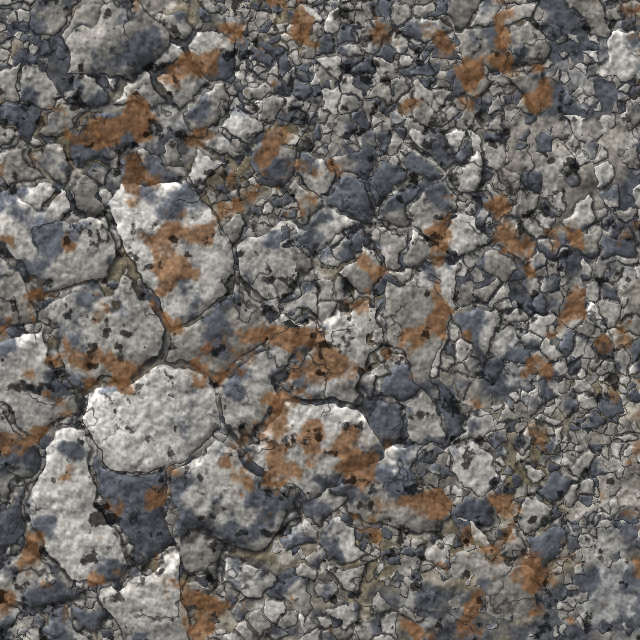
Give the GLSL for this texture, as a three.js fragment shader.

```glsl
// Weathered rubble: broken grey stones and gravel set in dusty, stained earth.
varying vec2 vUv;

const vec2 LIGHT = vec2(-0.5, 0.86);
const vec3 DUST = vec3(0.47, 0.455, 0.43);
const vec3 EARTH = vec3(0.42, 0.38, 0.29);
const vec3 SLATE = vec3(0.23, 0.25, 0.29);
const vec3 RUST = vec3(0.46, 0.31, 0.19);
const vec3 PALE = vec3(0.68, 0.67, 0.65);
const vec3 CREVICE = vec3(0.12, 0.12, 0.125);

float hash(vec2 p) {
  vec3 q = fract(p.xyx * 0.1031);
  q += dot(q, q.yzx + 33.33);
  return fract((q.x + q.y) * q.z);
}

vec2 hash2(vec2 p) {
  return vec2(hash(p), hash(p + 71.7));
}

float noise(vec2 p) {
  vec2 i = floor(p), f = fract(p);
  f = f * f * (3.0 - 2.0 * f);
  return mix(mix(hash(i), hash(i + vec2(1, 0)), f.x),
             mix(hash(i + vec2(0, 1)), hash(i + vec2(1, 1)), f.x), f.y);
}

float fbm(vec2 p) {
  float sum = 0.0, amp = 0.52;
  for (int i = 0; i < 5; i++) {
    sum += amp * noise(p);
    p = mat2(1.6, 1.2, -1.2, 1.6) * p + 13.7;
    amp *= 0.52;
  }
  return sum;
}

// Lays one size of angular stones over the colour below.
vec3 addStones(vec3 below, vec2 p, float scale, float cover, float seed) {
  vec2 warp = vec2(fbm(p * scale * 1.4 + seed), fbm(p * scale * 1.4 + seed + 40.0)) - 0.5;
  vec2 q = p * scale + seed + warp * 0.75;
  vec2 cell = floor(q), id = cell, toCentre = vec2(0.0);
  float nearest = 9.0;
  for (int y = -1; y <= 1; y++)
  for (int x = -1; x <= 1; x++) {
    vec2 c = cell + vec2(x, y);
    vec2 r = c + hash2(c) - q;
    if (dot(r, r) < nearest) { nearest = dot(r, r); id = c; toCentre = r; }
  }

  // Distance and outward direction of the closest side.
  float edge = 9.0;
  vec2 side = LIGHT;
  for (int y = -2; y <= 2; y++)
  for (int x = -2; x <= 2; x++) {
    vec2 c = id + vec2(x, y);
    vec2 r = c + hash2(c) - q;
    vec2 gap = r - toCentre;
    if (dot(gap, gap) > 0.0001) {
      vec2 n = normalize(gap);
      float d = dot(0.5 * (r + toCentre), n);
      if (d < edge) { edge = d; side = n; }
    }
  }

  // Stones gather in drifts, the big ones at the lower left.
  vec2 centre = p + toCentre / scale;
  float drift = smoothstep(0.28, 0.68, noise(centre * 4.5 + seed));
  float heap = 1.0 - smoothstep(0.2, 0.5, length((centre - vec2(0.16, 0.4)) * vec2(1.0, 1.1)));
  float big = 1.0 - smoothstep(8.0, 18.0, scale);
  float present = step(hash(id + 5.3), cover * mix(drift, 0.25 * drift + 1.5 * heap, big));

  float inset = mix(0.03, 0.16, hash(id + 9.1)) * mix(1.0, 0.6, big);
  float d = edge - inset;
  float soft = 0.0016 * scale;
  float facing = dot(side, LIGHT);
  float shade = smoothstep(-inset - soft, -0.1 * inset, d) * mix(0.85, 0.3, smoothstep(-0.7, 0.8, facing));
  vec3 col = mix(below, CREVICE, shade * present);

  // Face: own tone, tilt, bevelled rim and slate stains.
  vec3 face = mix(DUST * 0.9, PALE, 0.15 + 0.75 * hash(id + 2.7));
  float stain = smoothstep(0.56, 0.68, fbm(p * 17.0 + seed + id * 3.1));
  face = mix(face, SLATE, max(stain * 0.75, step(hash(id + 17.0), 0.13) * 0.75));
  vec2 tilt = hash2(id + 31.0) - 0.5 + LIGHT * 0.3;
  face *= 1.0 - 0.45 * dot(toCentre, tilt);
  face *= 1.0 + facing * 0.32 * (1.0 - smoothstep(0.0, 0.15, d));
  return mix(col, face, present * smoothstep(-soft, soft, d));
}

void main() {
  vec2 p = vUv;

  // Dusty ground with slanted dark streaks and earthy hollows.
  vec2 slant = vec2(p.x + 0.4 * p.y, p.y * 1.7 - 0.35 * p.x);
  float tone = fbm(slant * 9.0 + 3.0);
  vec3 col = DUST * (0.5 + 1.05 * tone);
  col = mix(col, EARTH, 0.65 * smoothstep(0.48, 0.66, fbm(p * 5.0 + 21.0)));
  col = mix(col, SLATE, 0.75 * smoothstep(0.55, 0.7, fbm(slant * 7.0 + 50.0)));
  col = mix(col, PALE, 0.6 * smoothstep(0.54, 0.68, fbm(p * 22.0 + 8.0)));

  // Gravel first, boulders last.
  col = addStones(col, p, 62.0, 0.8, 11.0);
  col = addStones(col, p, 34.0, 0.75, 37.0);
  col = addStones(col, p, 17.0, 0.6, 83.0);
  col = addStones(col, p, 7.0, 0.85, 129.0);

  // Rust stains and broken, thin cracks.
  col = mix(col, RUST, 0.7 * smoothstep(0.63, 0.74, fbm(p * 19.0 + 90.0)));
  float crack = 1.0 - smoothstep(0.0, 0.022, abs(fbm(p * 13.0 + 60.0) - 0.5));
  col = mix(col, CREVICE, 0.6 * crack * smoothstep(0.45, 0.7, noise(p * 16.0 + 4.0)));

  // Lit roughness, pits and sandy grain.
  float coarse = fbm(p * 26.0) - fbm(p * 26.0 + LIGHT * 0.22);
  float fine = fbm(p * 85.0 + 7.0) - fbm(p * 85.0 + 7.0 + LIGHT * 0.4);
  float grain = noise(p * 240.0) + noise(p * 130.0 + 19.0) - 1.0;
  col *= 1.0 + 0.95 * coarse + 0.65 * fine + 0.24 * grain;
  col *= 1.0 - 0.6 * smoothstep(0.68, 0.8, fbm(p * 48.0 + 33.0));

  gl_FragColor = vec4(clamp(col, 0.0, 1.0), 1.0);
}
```
